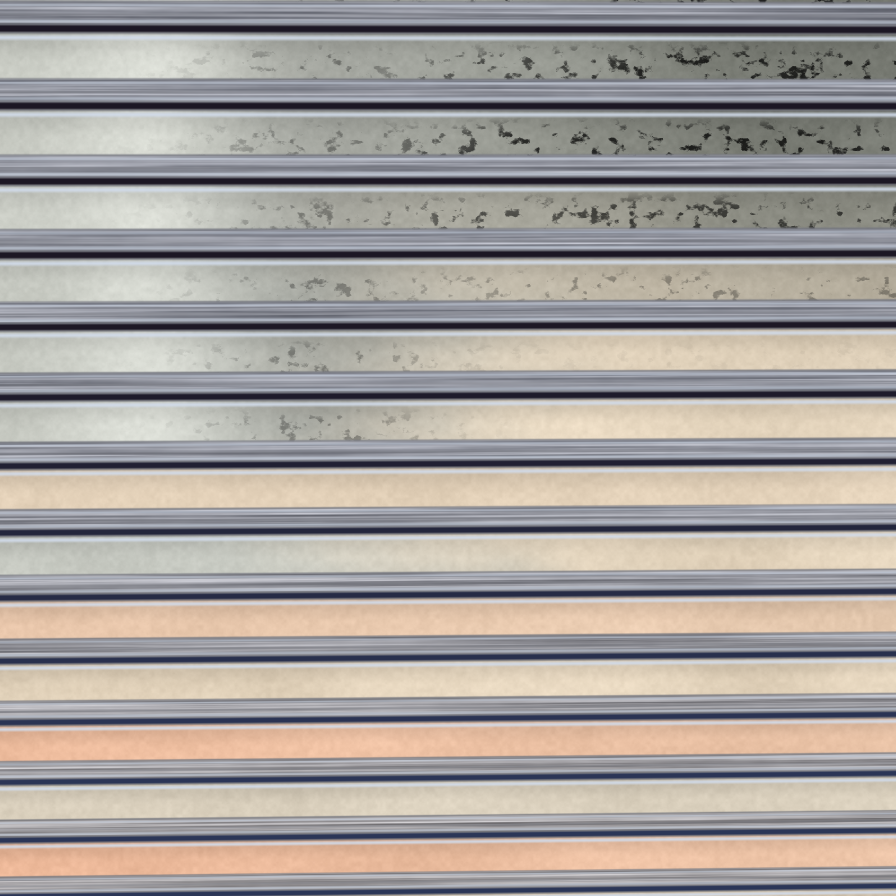
A Shadertoy shader for this texture:

```glsl
// Weathered metal roller shutter: horizontal slats with ribbed joints and a warm reflection.
#define FIRST_JOINT 0.0326   // depth of the first dark joint below the top
#define PITCH 0.0867         // slat height at the top
#define SHRINK 0.000977      // loss of slat height toward the bottom
#define JOINT_WIDTH 0.042    // half width of the dark joint, in slats
#define PANEL_END 0.65       // where the flat panel meets the ribs
#define GRIME 0.75           // strength of the dark specks
#define GRAIN 0.07           // strength of the fine metal grain

const vec3 SILVER = vec3(0.76, 0.77, 0.74);
const vec3 CREAM  = vec3(0.87, 0.81, 0.72);
const vec3 PEACH  = vec3(0.91, 0.71, 0.59);
const vec3 SOOT   = vec3(0.43, 0.44, 0.41);
const vec3 STEEL  = vec3(0.58, 0.59, 0.63);
const vec3 SHINE  = vec3(0.82, 0.86, 0.92);

float hash(vec2 p) {
    vec3 q = fract(p.xyx * vec3(0.1031, 0.1030, 0.0973));
    q += dot(q, q.yzx + 33.33);
    return fract((q.x + q.y) * q.z);
}

float noise(vec2 p) {
    vec2 i = floor(p), f = fract(p);
    f = f * f * (3.0 - 2.0 * f);
    return mix(mix(hash(i), hash(i + vec2(1, 0)), f.x),
               mix(hash(i + vec2(0, 1)), hash(i + vec2(1, 1)), f.x), f.y);
}

float fbm(vec2 p) {
    float sum = 0.0, amp = 0.5;
    for (int i = 0; i < 4; i++) {
        sum += amp * noise(p);
        p = p * 2.03 + 17.1;
        amp *= 0.5;
    }
    return sum;
}

// Soft horizontal line of given center and half width
float stripe(float t, float center, float halfWidth, float blur) {
    float d = abs(t - center);
    return 1.0 - smoothstep(halfWidth - blur, halfWidth + blur, d);
}

// Flat face: silver at upper left, soot at upper right, warm below
vec3 panelColor(vec2 uv, float row, float t) {
    float even = 1.0 - mod(row, 2.0);
    float cloud = fbm(vec2(uv.x * 6.0, row * 7.3 + t));
    float edge = uv.x + 0.3 * (cloud - 0.5);

    float lower = smoothstep(5.0, 6.0, row + 0.6 * even);
    float cool = row == 7.0 ? 1.0 : 1.0 - lower;
    float warm = mix(1.0, smoothstep(0.2, 0.75, edge), cool);
    warm *= smoothstep(1.0, 4.0, row + 0.4) * (row == 11.0 ? 0.7 : 1.0);
    vec3 color = mix(SILVER, CREAM, warm);
    color = mix(color, PEACH, even * smoothstep(5.0, 11.0, row) * (1.0 - 0.35 * uv.x));

    // Dull band in the upper slats, and bright sheen at their left
    float upper = 1.0 - smoothstep(1.0, 4.5, row);
    color = mix(color, SOOT, 0.95 * upper * smoothstep(0.2, 0.9, edge));
    float dullSpot = (1.0 - lower) * exp(-pow((uv.x - 0.36) / 0.13, 2.0));
    color *= 1.0 - 0.13 * dullSpot;
    color += 0.09 * (1.0 - lower) * exp(-pow((uv.x - 0.17) / 0.09, 2.0));

    // Specks and grain
    float specks = smoothstep(0.56, 0.72, fbm(vec2(uv.x, uv.y * 1.3) * 95.0));
    float zone = upper * smoothstep(0.38, 0.65, edge) + 0.4 * dullSpot;
    color *= 1.0 - GRIME * specks * min(zone, 1.0) * smoothstep(0.12, 0.4, t);
    color += GRAIN * (fbm(uv * 170.0) - 0.47) + 0.10 * (cloud - 0.47);
    return color * mix(0.94, 1.03, smoothstep(0.12, 0.45, t));
}

// Ribbed strip: fine streaks running along the slat
vec3 ribColor(vec2 uv, float row, float t) {
    float streak = noise(vec2(uv.x * 3.0 + row * 5.0, t * 34.0));
    float fine = noise(vec2(uv.x * 9.0, t * 60.0 + row * 13.0));
    vec3 color = STEEL + 0.30 * (streak - 0.5) + 0.14 * (fine - 0.5);
    color += vec3(0.05, 0.03, 0.0) * smoothstep(4.0, 12.0, row);
    return color + 0.05 * (fbm(uv * vec2(40.0, 150.0)) - 0.5);
}

void mainImage(out vec4 fragColor, in vec2 fragCoord) {
    vec2 uv = fragCoord / iResolution.xy;

    // Slat index and position from perspective: depth = FIRST + PITCH n - SHRINK n^2
    float depth = 1.0 - uv.y;
    depth -= mix(0.002, -0.012, depth) * (uv.x - 0.5);
    float root = sqrt(PITCH * PITCH - 4.0 * SHRINK * (depth - FIRST_JOINT));
    float slat = (PITCH - root) / (2.0 * SHRINK);
    float row = floor(slat), t = slat - row;
    float aa = 1.0 / (iResolution.y * root);
    float blur = max(aa, 0.018);

    // Panel, then ribs below it
    float ribs = smoothstep(PANEL_END - blur, PANEL_END + blur, t);
    vec3 color = mix(panelColor(uv, row, t), ribColor(uv, row, t), ribs);
    color = mix(color, STEEL * 0.78, 0.65 * stripe(t, PANEL_END, 0.012, blur));
    color = mix(color, SHINE * 0.93, 0.6 * stripe(t, PANEL_END + 0.05, 0.014, blur));
    color = mix(color, STEEL * 0.75, 0.5 * stripe(t, 0.82, 0.015, blur));

    // Bright lips on both sides of the joint
    color = mix(color, SHINE, 0.85 * stripe(t, 0.115, 0.026, blur * 1.5));
    color = mix(color, SHINE * 0.88, 0.65 * stripe(t, 0.905, 0.02, blur));

    // Dark joint, turning bluer toward the bottom
    float gap = min(t, 1.0 - t);
    vec3 jointColor = mix(vec3(0.11, 0.09, 0.14), vec3(0.17, 0.21, 0.34), smoothstep(0.3, 0.9, depth));
    color = mix(color, STEEL * 0.75, 0.8 * (1.0 - smoothstep(0.05, 0.085, gap)));
    color = mix(color, jointColor, 1.0 - smoothstep(JOINT_WIDTH - blur, JOINT_WIDTH + blur, gap));

    fragColor = vec4(clamp(color, 0.0, 1.0), 1.0);
}
```
